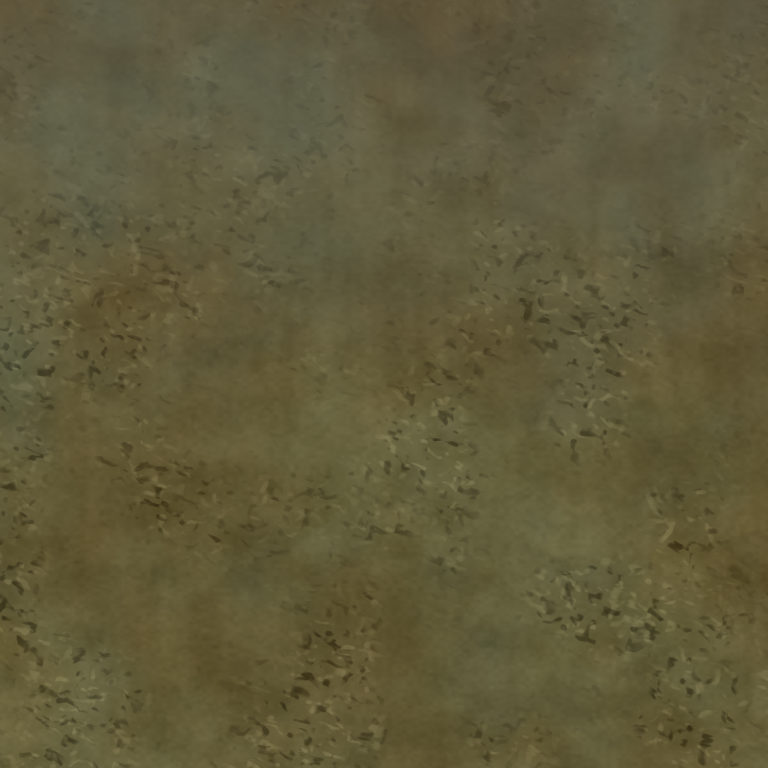
This texture is drawn by a WebGL 2 fragment shader. Its source:

```glsl
#version 300 es
precision highp float;

#define BROWN vec3(0.370, 0.332, 0.192)
#define GREEN vec3(0.397, 0.381, 0.243)
#define HAZE vec3(-0.014, -0.009, 0.034)
#define PATCH_SCALE 4.5
#define GRAIN_SCALE vec2(88.0, 128.0)
#define GRAIN_SLANT 0.35
#define DARK_DEPTH 0.125
#define LIGHT_DEPTH 0.085
#define MOTTLE_DEPTH 0.10
#define STREAK_DEPTH 0.016

uniform vec2 u_resolution;
out vec4 fragColor;

float hash(vec2 cell) {
    vec3 q = fract(vec3(cell.xyx) * 0.1031);
    q += dot(q, q.yzx + 33.33);
    return fract((q.x + q.y) * q.z);
}

float noise(vec2 p) {
    vec2 i = floor(p);
    vec2 f = fract(p);
    f = f * f * f * (f * (f * 6.0 - 15.0) + 10.0);
    float low = mix(hash(i), hash(i + vec2(1.0, 0.0)), f.x);
    float high = mix(hash(i + vec2(0.0, 1.0)), hash(i + vec2(1.0, 1.0)), f.x);
    return mix(low, high, f.y);
}

mat2 rotation(float angle) {
    float c = cos(angle);
    float s = sin(angle);
    return mat2(c, s, -s, c);
}

float fbm(vec2 p) {
    float sum = 0.0;
    float weight = 0.5;
    for (int octave = 0; octave < 4; octave++) {
        sum += weight * noise(p);
        p = rotation(0.65) * p * 2.03 + 17.3;
        weight *= 0.5;
    }
    return sum / 0.9375;
}

// Small slanted flecks; a warp keeps them off the noise lattice
float flecks(vec2 p, float seed) {
    vec2 warp = vec2(noise(p * 45.0 + seed), noise(p * 45.0 + seed + 31.0)) - 0.5;
    vec2 q = rotation(GRAIN_SLANT) * (p + 0.012 * warp);
    float shape = 0.75 * noise(q * GRAIN_SCALE + seed)
                + 0.25 * noise(q * GRAIN_SCALE * 1.9 + seed + 53.0);
    return smoothstep(0.60, 0.88, shape);
}

void main() {
    vec2 uv = gl_FragCoord.xy / u_resolution;
    vec2 p = uv * vec2(u_resolution.x / u_resolution.y, 1.0);

    // Broad soil and moss patches, greyer towards the top
    float moss = fbm(p * PATCH_SCALE + vec2(3.1, 8.4));
    moss += 0.12 * (smoothstep(0.0, 0.6, uv.x) - 0.7) * (1.0 - uv.y);
    vec3 color = mix(BROWN, GREEN, smoothstep(0.30, 0.70, moss));
    float far = smoothstep(0.30, 1.0, uv.y);
    color += HAZE * far;

    // Soft mid-size mottling and faint upright smears
    float mottle = fbm(p * vec2(19.0, 24.0) + 41.0) - 0.5;
    color += MOTTLE_DEPTH * mottle * mix(1.0, 0.6, far) * vec3(1.0, 0.98, 0.85);
    color += STREAK_DEPTH * (noise(p * vec2(75.0, 9.0) + 5.0) - 0.5);

    // Slow tint drift between warm and cool
    float tint = fbm(p * 8.0 + 67.0) - 0.5;
    color += tint * vec3(0.035, -0.008, -0.045);

    // Grain gathers in clumps and fades with distance
    float clump = smoothstep(0.36, 0.68, fbm(p * 9.0 + 23.0) + 0.25 * (moss - 0.5));
    float grain = mix(0.12, 1.0, clump) * mix(1.0, 0.25, smoothstep(0.4, 1.0, uv.y));
    color -= DARK_DEPTH * grain * flecks(p, 11.0) * vec3(1.0, 0.98, 0.72);
    color += LIGHT_DEPTH * grain * flecks(p + vec2(0.004, -0.003), 97.0) * vec3(1.0, 0.97, 0.80);

    // Fine texture across the whole ground
    color += 0.024 * mix(1.0, 0.5, far) * (noise(p * vec2(150.0, 190.0) + 71.0) - 0.5);

    fragColor = vec4(color, 1.0);
}
```
